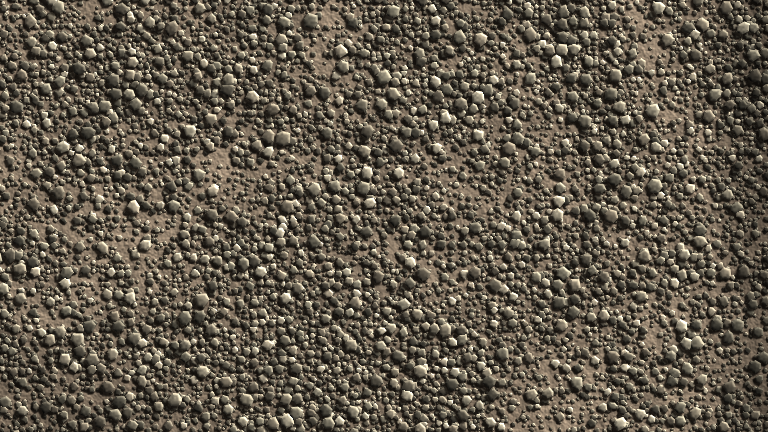
This texture is drawn by a Shadertoy shader. Its source:

```glsl
// Coarse gritty ground: angular dark pebbles bedded in tan sand under low light.
// Four jittered grids of random polygons are painted from fine grit to large
// stones, each with a shadow and a lit rim; noise gathers them in clumps.

const vec3 SAND = vec3(0.585, 0.515, 0.435);
const vec3 SHADOW = vec3(0.075, 0.060, 0.045);
const vec3 STONE_DARK = vec3(0.235, 0.225, 0.195);
const vec3 STONE_MID = vec3(0.440, 0.420, 0.360);
const vec3 STONE_PALE = vec3(0.660, 0.625, 0.540);
const vec3 GLINT = vec3(0.300, 0.280, 0.235);

const vec2 LIGHT = vec2(0.64, 0.77);     // points towards the light
const float FINEST_CELL = 0.0105;        // grid step of the grit, canvas heights
const float CELL_GROWTH = 1.45;          // size ratio between layers
const int LAYERS = 4;
const int SIDES = 6;
const float SHADOW_REACH = 0.55;         // in stone radii
const float SHADOW_STRENGTH = 0.88;
const float CLUMP_SCALE = 5.5;
const float CLUMP_CONTRAST = 1.25;
const float TAU = 6.2831853;

// Integer hash: three random values per grid cell
vec3 hash3(vec2 cell, int seed) {
    uvec3 v = uvec3(ivec3(ivec2(cell), seed));
    v = v * 1664525u + 1013904223u;
    v.x += v.y * v.z; v.y += v.z * v.x; v.z += v.x * v.y;
    v ^= v >> 16u;
    v.x += v.y * v.z; v.y += v.z * v.x; v.z += v.x * v.y;
    return vec3(v >> 8u) / 16777216.0;
}

float noise(vec2 p, int seed) {
    vec2 i = floor(p), f = fract(p);
    f = f * f * (3.0 - 2.0 * f);
    float bottom = mix(hash3(i, seed).x, hash3(i + vec2(1, 0), seed).x, f.x);
    float top = mix(hash3(i + vec2(0, 1), seed).x, hash3(i + vec2(1, 1), seed).x, f.x);
    return mix(bottom, top, f.y);
}

// Stone density: slanting patches, 0 is bare sand and 1 is packed
float clump(vec2 p) {
    vec2 q = vec2(p.x + 0.35 * p.y, p.y * 0.9) * CLUMP_SCALE;
    float n = 0.6 * noise(q, 11) + 0.4 * noise(q * 2.3, 12);
    return clamp(0.54 + CLUMP_CONTRAST * (n - 0.5), 0.0, 1.0);
}

// Uneven convex polygon: signed distance, then the normal of the nearest side
vec3 polygon(vec2 q, float radius, vec3 shape) {
    vec3 best = vec3(-1.0, 0.0, 0.0);
    for (int i = 0; i < SIDES; i++) {
        float k = float(i);
        float wobble = fract(shape.x * 17.3 * (k + 1.0)) - 0.5;
        float angle = TAU * (shape.z + (k + 0.6 * wobble) / float(SIDES));
        vec2 normal = vec2(cos(angle), sin(angle));
        float reach = radius * (0.72 + 0.28 * fract(shape.y * 13.7 * (k + 1.0)));
        float d = dot(q, normal) - reach;
        if (d > best.x) best = vec3(d, normal);
    }
    return best;
}

// Rough sand lit by the slope of its noise
vec3 roughSand(vec2 p) {
    vec2 shift = LIGHT * 0.0028;
    float slope = noise(p * 115.0, 21) - noise((p + shift) * 115.0, 21);
    slope += 0.7 * (noise(p * 230.0, 22) - noise((p + shift) * 230.0, 22));
    float mottle = noise(p * 38.0, 23) - 0.5;
    return SAND * (1.0 + 0.62 * slope + 0.22 * mottle);
}

// Paint one grid of stones and their shadows over the colour
vec3 paintStones(vec3 color, vec2 p, float cell, int seed, float share, float pixel) {
    vec2 home = floor(p / cell);
    float shade = 0.0, nearest = 1.0;
    vec3 stone = color;
    for (int y = -1; y <= 1; y++)
    for (int x = -1; x <= 1; x++) {
        vec2 id = home + vec2(x, y);
        vec3 place = hash3(id, seed);
        float density = share * (0.30 + 1.15 * clump((id + 0.5) * cell));
        if (place.z > density) continue;

        vec3 shape = hash3(id, seed + 100);
        vec3 look = hash3(id, seed + 200);
        float radius = cell * mix(0.30, 0.52, look.x);
        vec2 q = p - (id + 0.5 + 0.65 * (place.xy - 0.5)) * cell;

        float shadowDist = polygon(q + LIGHT * radius * SHADOW_REACH, radius, shape).x;
        shade = max(shade, 1.0 - smoothstep(-0.15 * radius, 0.15 * radius + pixel, shadowDist));

        vec3 body = polygon(q, radius, shape);
        if (body.x < nearest) {
            nearest = body.x;
            float rim = smoothstep(-0.50 * radius, -0.05 * radius, body.x);
            float lit = dot(0.75 * body.yz * rim + 0.45 * q / radius, LIGHT);
            vec3 base = mix(STONE_DARK, STONE_MID, smoothstep(0.0, 0.75, look.y));
            base = mix(base, STONE_PALE, smoothstep(0.72, 1.0, look.y));
            base = mix(base, SAND, 0.35 * look.z * look.z);
            float speckle = noise(p * 190.0, seed + 300) - 0.5;
            stone = base * (1.0 + 0.65 * lit + 0.35 * speckle) + GLINT * max(lit, 0.0);
        }
    }
    color = mix(color, SHADOW, SHADOW_STRENGTH * shade);
    return mix(color, stone, 1.0 - smoothstep(-0.6 * pixel, 0.6 * pixel, nearest));
}

void mainImage(out vec4 fragColor, in vec2 fragCoord) {
    float pixel = 1.0 / iResolution.y;
    vec2 p = fragCoord * pixel;
    vec2 uv = fragCoord / iResolution.xy;

    // Sand, darker where stones crowd
    vec3 color = roughSand(p) * mix(1.06, 0.72, clump(p));

    // Grit first, large stones last
    float cell = FINEST_CELL;
    for (int i = 0; i < LAYERS; i++) {
        float share = mix(0.56, 0.34, float(i) / float(LAYERS - 1));
        color = paintStones(color, p, cell, i + 1, share, pixel);
        cell *= CELL_GROWTH;
    }

    // Light falls off at the right edge and the lower left corner
    color *= 1.0 - 0.30 * smoothstep(0.90, 1.0, uv.x);
    color *= 1.0 - 0.22 * (1.0 - smoothstep(0.0, 0.35, length(uv)));
    fragColor = vec4(clamp(color, 0.0, 1.0), 1.0);
}
```
